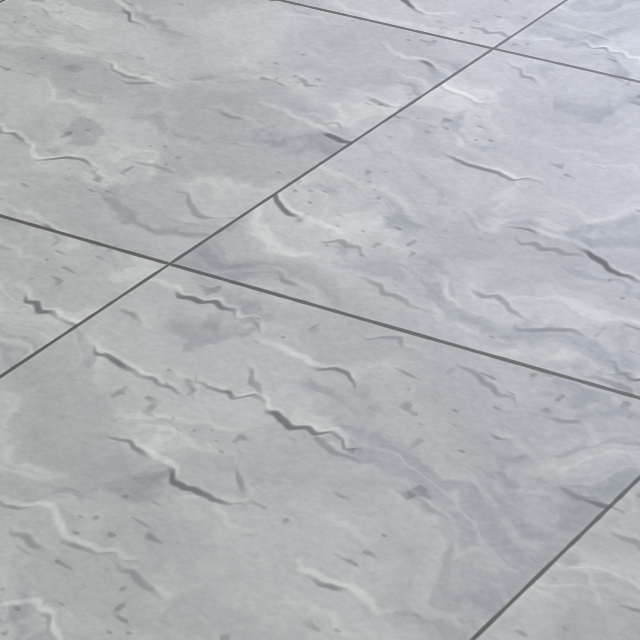
This texture is drawn by a three.js fragment shader. Its source:

```glsl
// Grey stone floor tiles seen in perspective, with thin dark joints and a cool sheen.
// A projective map turns the canvas into tile units; stretched noise gives the
// clouding, and hashed cells scatter short embossed fissures over each tile.
varying vec2 vUv;

float hash(vec2 p) {
  vec3 q = fract(vec3(p.xyx) * 0.1031);
  q += dot(q, q.yzx + 33.33);
  return fract((q.x + q.y) * q.z);
}

float noise(vec2 p) {
  vec2 i = floor(p), f = fract(p);
  f = f * f * (3.0 - 2.0 * f);
  return mix(mix(hash(i), hash(i + vec2(1.0, 0.0)), f.x),
             mix(hash(i + vec2(0.0, 1.0)), hash(i + 1.0), f.x), f.y);
}

float fbm(vec2 p) {
  float sum = 0.0, amp = 0.5;
  for (int i = 0; i < 5; i++) {
    sum += amp * noise(p);
    p = mat2(1.6, 1.1, -1.1, 1.6) * p + 7.3;
    amp *= 0.52;
  }
  return sum;
}

// Floor position in tiles: both joint families meet on the distant horizon
vec2 floorTiles(vec2 uv) {
  float depth = 2.853 + 0.0064 * uv.x - uv.y;
  return vec2(3.168 * (0.411 + 0.6655 * uv.x - uv.y),
              4.023 * (uv.y - 0.663 + 0.285 * uv.x)) / depth;
}

// Scattered wavy fissures: x is the dark core, y the pale upper lip
vec2 fissures(vec2 p, vec2 size, float density) {
  vec2 marks = vec2(0.0), cell = floor(p / size);
  for (int j = -1; j <= 1; j++) {
    for (int i = -1; i <= 1; i++) {
      vec2 id = cell + vec2(float(i), float(j));
      float pick = hash(id + 3.7), shift = hash(id + 19.1), span = hash(id + 41.9);
      vec2 d = p - (id + 0.5 + 0.5 * (vec2(shift, span) - 0.5)) * size;
      float t = d.x / (size.x * mix(0.25, 0.6, span));
      float taper = max(0.0, 1.0 - t * t) * step(pick, density);
      float y = d.y + 0.2 * (shift - 0.5) * d.x
              + 0.055 * (noise(vec2(p.x * 13.0, pick * 90.0)) - 0.5)
              + 0.020 * (noise(vec2(p.x * 48.0, span * 70.0)) - 0.5);
      float broken = noise(p * vec2(17.0, 9.0) + pick * 31.0);
      float width = 0.008 * taper * broken;
      float core = 1.0 - smoothstep(width * 0.4, width + 0.005, abs(y));
      float lip = 1.0 - smoothstep(0.002, 0.012, abs(y - 0.009));
      marks = max(marks, sqrt(taper) * vec2(core * smoothstep(0.3, 0.75, broken),
                                            lip * smoothstep(0.75, 0.2, broken * 0.6)));
    }
  }
  return marks;
}

void main() {
  vec2 tile = floorTiles(vUv);
  vec2 id = floor(tile), local = fract(tile);
  float tint = hash(id + 12.0);

  // Streak space: slanted grain, shifted differently in every tile
  vec2 grain = vec2(local.x, local.y + 0.2 * local.x) + 5.0 * floor(40.0 * hash(id + 50.0));
  vec2 warp = vec2(fbm(grain * 4.0), fbm(grain * 4.0 + 31.0)) - 0.5;
  vec2 streak = grain * vec2(3.5, 9.0) + warp * vec2(2.0, 4.0);

  // Light falls off from the upper right
  float sheen = pow(vUv.x * (0.25 + 0.75 * vUv.y), 1.3);
  vec3 color = mix(vec3(0.672, 0.682, 0.680), vec3(0.805, 0.820, 0.870), sheen);
  color += 0.012 * (tint - 0.5);

  // Clouds, pale veins and dusky patches
  float cloud = fbm(streak);
  color += 0.15 * (cloud - 0.5) * vec3(1.0, 1.0, 0.94);
  float vein = 1.0 - abs(2.0 * fbm(streak * 0.8 + 60.0) - 1.0);
  color += vec3(0.045, 0.045, 0.036) * smoothstep(0.86, 1.0, vein) * smoothstep(0.4, 0.65, cloud);
  float dusk = smoothstep(0.56, 0.76, fbm(streak * 1.3 + 90.0));
  color -= vec3(0.075, 0.070, 0.058) * dusk;

  // Fine mottling and small pits
  color += 0.030 * (noise(grain * vec2(85.0, 130.0)) - 0.5);
  color += 0.022 * (noise(grain * vec2(190.0, 260.0)) - 0.5);
  float pits = smoothstep(0.82, 0.96, noise(grain * vec2(42.0, 65.0) + 8.0));
  color -= 0.10 * pits * smoothstep(0.48, 0.65, noise(grain * 7.0));

  // Long fissures, then fainter short ones
  vec2 large = fissures(grain, vec2(0.33, 0.19), 0.55);
  vec2 small = fissures(grain + 2.3, vec2(0.15, 0.10), 0.35) * 0.45;
  vec2 marks = max(large, small);
  color = mix(color, color + vec3(0.095, 0.095, 0.085), marks.y * 0.85);
  color = mix(color, vec3(0.37, 0.38, 0.40), marks.x * 0.75);

  // Joints: soft worn shoulder around a dark narrow groove
  vec2 edge = min(local, 1.0 - local);
  float wear = 0.0012 * (noise(tile * 45.0) - 0.5);
  vec2 groove = 1.0 - smoothstep(vec2(0.0014, 0.0024) + wear, vec2(0.0056, 0.0070) + wear, edge);
  float shoulder = 1.0 - smoothstep(0.004, 0.016, min(edge.x, edge.y));
  color += 0.018 * shoulder;
  vec3 jointColor = mix(vec3(0.34, 0.34, 0.335), vec3(0.54, 0.54, 0.57), sheen);
  color = mix(color, jointColor, 0.92 * max(groove.x, groove.y));

  gl_FragColor = vec4(clamp(color, 0.0, 1.0), 1.0);
}
```
